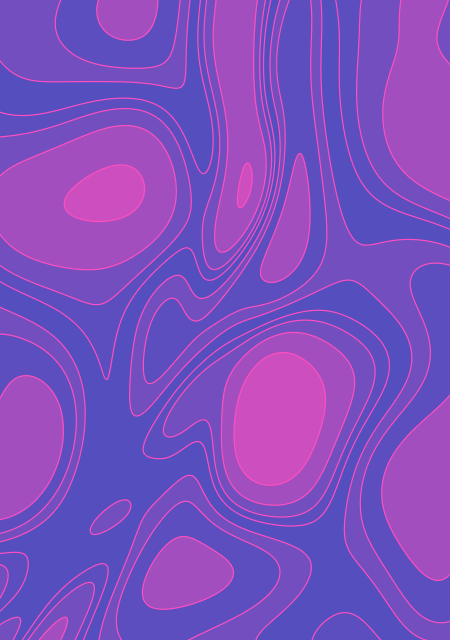
This background is drawn by a Shadertoy shader. Its source:

```glsl
// Flat violet contour bands with thin pink outlines, squeezed along a bent diagonal.
#define WAVES 7
#define WAVE_NUMBER 9.5
#define SEED 1.7
#define SQUEEZE 0.32
#define SQUEEZE_WIDTH 0.15
#define BEND 0.27
#define WARP 0.06
#define LINE_WIDTH 0.0026
#define LINE_COLOR vec3(1.0, 0.31, 0.75)

const int EDGES = 7;
// Cumulative area shares at which one band gives way to the next
const float EDGE[EDGES] = float[EDGES](0.10, 0.24, 0.38, 0.58, 0.70, 0.84, 0.955);
// Bands differ mainly in their red channel
const float BAND_RED[EDGES + 1] = float[EDGES + 1](0.64, 0.36, 0.45, 0.33, 0.36, 0.45, 0.64, 0.80);

// Coordinates across and along the diagonal, compressed near its spine
vec2 squeezeSpace(vec2 p) {
    vec2 axis = normalize(vec2(0.5, 1.0));
    vec2 c = p - vec2(0.38, 0.66);
    float along = dot(c, axis);
    float across = dot(c, vec2(axis.y, -axis.x)) - 0.08 + BEND * along * along;
    across += SQUEEZE * tanh(across / SQUEEZE_WIDTH);
    return vec2(across, along);
}

// Smooth random field of unit variance: plane waves in evenly spread directions
float waveField(vec2 q) {
    float sum = 0.0;
    for (int i = 0; i < WAVES; i++) {
        float n = float(i);
        float angle = n * 3.14159 / float(WAVES);
        float k = WAVE_NUMBER * (0.65 + 0.7 * fract(0.618 * n + 0.3));
        sum += cos(k * dot(q, vec2(cos(angle), sin(angle))) + 2.7 * n * n + SEED * (n + 1.0));
    }
    return sum / sqrt(0.5 * float(WAVES));
}

// Height from 0 to 1, spread evenly so that edges act as area shares
float height(vec2 p) {
    vec2 q = squeezeSpace(p);
    q += WARP * sin(9.0 * q.yx + vec2(SEED, 2.0 * SEED));
    vec2 c = p - vec2(0.43, 1.33);
    float crest = 1.5 * exp(-dot(c, c) / 0.035);
    return 0.5 + 0.5 * tanh(0.8 * (waveField(q) + crest));
}

void mainImage(out vec4 fragColor, in vec2 fragCoord) {
    float pixel = 1.0 / iResolution.x;
    vec2 p = fragCoord * pixel;

    // Slope turns height differences into canvas distances
    float h = height(p);
    float e = 0.5 * pixel;
    vec2 slope = vec2(height(p + vec2(e, 0.0)), height(p + vec2(0.0, e))) - h;
    float steepness = max(length(slope) / e, 0.02);

    // Fill the bands and find the nearest edge
    float red = BAND_RED[0];
    float nearest = 1.0;
    for (int i = 0; i < EDGES; i++) {
        float d = (h - EDGE[i]) / steepness;
        red = mix(red, BAND_RED[i + 1], smoothstep(-0.5 * pixel, 0.5 * pixel, d));
        nearest = min(nearest, abs(d));
    }
    vec3 color = vec3(red, 0.305, 0.75);

    // Outlines
    float outline = clamp((0.5 * LINE_WIDTH - nearest) / pixel + 0.5, 0.0, 1.0);
    fragColor = vec4(mix(color, LINE_COLOR, outline), 1.0);
}
```
